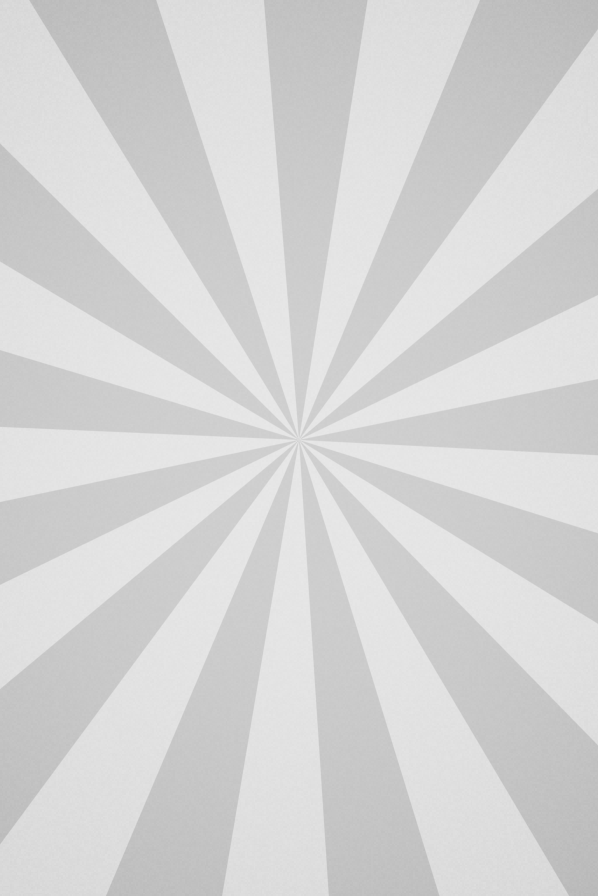
Reproduce this background procedurally as a Shadertoy shader.

```glsl
// Grey sunburst: thirteen pairs of rays around a hub, with a soft vignette and fine grain.

const float TAU = 6.2831853;
const float RAY_PAIRS = 13.0;
const vec2 HUB = vec2(0.0, 0.009);      // offset from the canvas centre, in heights
const float RAY_SQUEEZE = 0.965;        // horizontal squeeze of the fan
const float FIRST_EDGE = radians(-4.3); // clockwise from straight up
const float GRAIN_CELLS = 512.0;        // cells per canvas height

const vec3 LIGHT_INNER = vec3(0.902);
const vec3 LIGHT_OUTER = vec3(0.845);
const vec3 DARK_INNER = vec3(0.812);
const vec3 DARK_OUTER = vec3(0.730);

// Sine-free hash, 0 to 1
float hash(vec2 cell) {
    vec3 p = fract(vec3(cell.xyx) * 0.1031);
    p += dot(p, p.yzx + 33.33);
    return fract((p.x + p.y) * p.z);
}

// Clockwise angle from straight up, with a slight hand-drawn drift
float rayAngle(vec2 p, float squeeze) {
    float angle = atan(p.x / squeeze, p.y);
    return angle - radians(0.45) * cos(angle - radians(155.0));
}

// Coverage of the dark rays, smoothed over a constant width
float darkRays(vec2 p, float pairs, float firstEdge, float blur) {
    float phase = (rayAngle(p, RAY_SQUEEZE) - firstEdge) * pairs / TAU;
    float fromRayCentre = abs(fract(phase + 0.25) - 0.5);
    float edgeDistance = (0.25 - fromRayCentre) * TAU / pairs * length(p);
    return smoothstep(-blur, blur, edgeDistance);
}

// Zero at the hub, about one in the corners
float vignette(vec2 p, float radius) {
    return min(dot(p, p) / (radius * radius), 1.2);
}

// Paper grain: single cells mixed with broader specks
float grain(vec2 p, float cells) {
    float fine = hash(floor(p * cells));
    float broad = hash(floor(p * cells * 0.5) + 71.0);
    return mix(fine, broad, 0.3) - 0.5;
}

void mainImage(out vec4 fragColor, in vec2 fragCoord) {
    vec2 p = (fragCoord - 0.5 * iResolution.xy) / iResolution.y - HUB;

    // Rays
    float dark = darkRays(p, RAY_PAIRS, FIRST_EDGE, 0.8 / iResolution.y);

    // Shading towards the corners
    float shade = vignette(p, 0.6);
    vec3 lightRay = mix(LIGHT_INNER, LIGHT_OUTER, shade);
    vec3 darkRay = mix(DARK_INNER, DARK_OUTER, shade);
    vec3 color = mix(lightRay, darkRay, dark);

    // Grain, stronger at the rim
    color += grain(fragCoord / iResolution.y, GRAIN_CELLS) * mix(0.012, 0.024, min(shade, 1.0));

    fragColor = vec4(color, 1.0);
}
```
